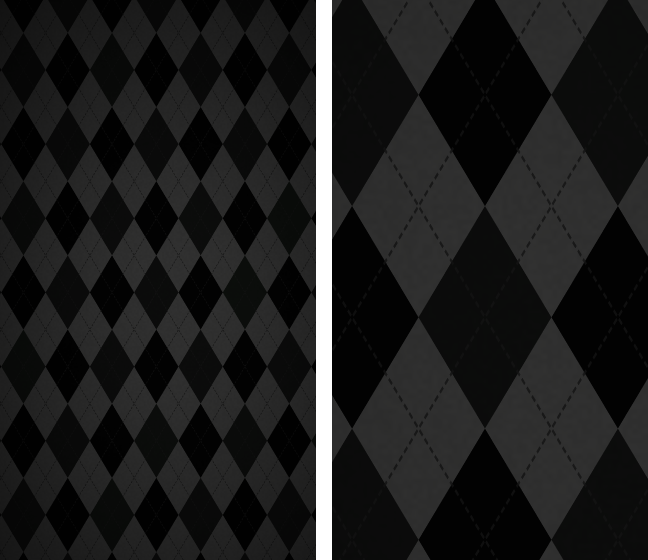
Left, the full canvas; right, a detail of the centre.
A Shadertoy shader for this pattern:

```glsl
// Dark argyle cloth: pale diamonds between rows of alternating black and charcoal ones.
// A skewed grid (u, v) turns every diamond into a unit square, so rounding finds it;
// dashed stitches run through the diamond centres and a soft vignette dims the border.

const vec2  DIAMOND       = vec2(0.1402, 0.2347);  // width and height, in canvas widths
const vec2  FIRST_CENTRE  = vec2(0.0741, 0.1426);  // lowest left charcoal diamond
const vec3  PALE          = vec3(0.188, 0.188, 0.187);
const vec3  CHARCOAL      = vec3(0.046, 0.047, 0.046);
const vec3  BLACK         = vec3(0.007);
const vec3  GREEN_TINT    = vec3(-0.002, 0.007, -0.002);
const vec3  THREAD        = vec3(0.075);
const float THREAD_ALPHA  = 0.8;
const float THREAD_WIDTH  = 0.0024;
const float DASHES        = 13.0;                  // per diamond side
const float DASH_FILL     = 0.62;
const vec2  LIGHT_CENTRE  = vec2(0.56, 0.45);      // fractions of the canvas
const vec2  LIGHT_FALLOFF = vec2(1.4, 1.9);
const float TONE_VARIATION = 0.08;
const float GRAIN         = 0.07;
const float GRAIN_SCALE   = 190.0;
const int   SAMPLES       = 3;                     // per axis, for smooth edges

float hash(vec2 p) {
    vec3 q = fract(vec3(p.xyx) * 0.1031);
    q += dot(q, q.yzx + 33.33);
    return fract((q.x + q.y) * q.z);
}

float valueNoise(vec2 p) {
    vec2 cell = floor(p), f = fract(p);
    f = f * f * (3.0 - 2.0 * f);
    float low  = mix(hash(cell), hash(cell + vec2(1, 0)), f.x);
    float high = mix(hash(cell + vec2(0, 1)), hash(cell + vec2(1, 1)), f.x);
    return mix(low, high, f.y);
}

// Base colour of one diamond, chosen by the parity of its grid index.
vec3 diamondColor(vec2 id) {
    float seed = hash(id + 57.0);
    float shade = 1.0 + TONE_VARIATION * (seed - 0.5);
    if (mod(id.x + id.y, 2.0) > 0.5) return PALE * (1.0 + 0.4 * (shade - 1.0));
    if (mod(id.x, 2.0) > 0.5) return BLACK;
    return CHARCOAL * shade + GREEN_TINT * smoothstep(0.65, 1.0, seed);
}

// Coverage of a dashed thread: offset across it, position along it.
float stitch(float across, float along) {
    float line = step(abs(across), 0.5 * THREAD_WIDTH);
    float dash = step(abs(fract(along * DASHES) - 0.5), 0.5 * DASH_FILL);
    return line * dash;
}

vec3 argyle(vec2 p) {
    vec2 q = (p - FIRST_CENTRE) / DIAMOND;
    vec2 skew = vec2(q.x + q.y, q.x - q.y);
    vec2 id = round(skew);
    vec2 offset = (skew - id) / length(1.0 / DIAMOND);
    float thread = max(stitch(offset.x, skew.y), stitch(offset.y, skew.x));
    return mix(diamondColor(id), THREAD, thread * THREAD_ALPHA);
}

void mainImage(out vec4 fragColor, in vec2 fragCoord) {
    // Average a small grid of samples inside the pixel
    vec3 color = vec3(0.0);
    for (int j = 0; j < SAMPLES; j++)
        for (int i = 0; i < SAMPLES; i++) {
            vec2 jitter = (vec2(i, j) + 0.5) / float(SAMPLES) - 0.5;
            color += argyle((fragCoord + jitter) / iResolution.x);
        }
    color /= float(SAMPLES * SAMPLES);

    // Faint cloth grain
    vec2 p = fragCoord / iResolution.x;
    color *= 1.0 + GRAIN * (valueNoise(p * GRAIN_SCALE) - 0.5);

    // Vignette
    vec2 d = fragCoord / iResolution.xy - LIGHT_CENTRE;
    color *= exp(-dot(LIGHT_FALLOFF, d * d));

    fragColor = vec4(color, 1.0);
}
```
